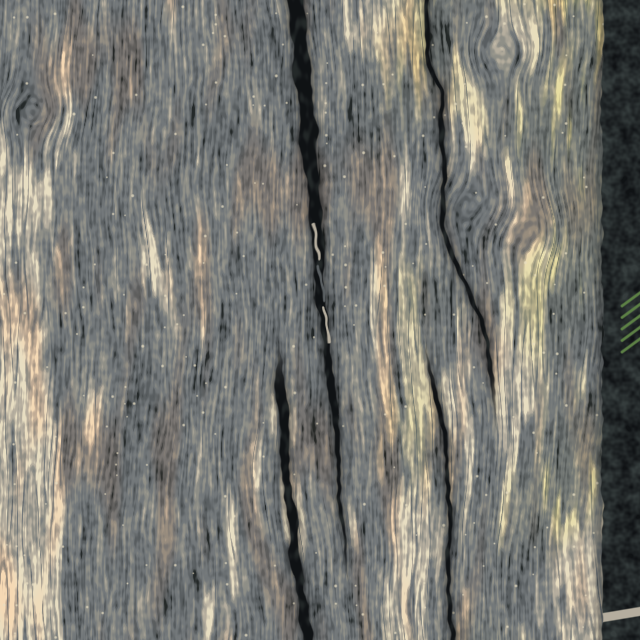
Give the GLSL for this texture, as a Shadertoy shader.

```glsl
const vec3 CRACK_BLACK = vec3(0.06, 0.07, 0.08);
const vec3 SHADOW = vec3(0.14, 0.16, 0.16);
const vec3 SLATE = vec3(0.35, 0.37, 0.38);
const vec3 GREY = vec3(0.45, 0.47, 0.48);
const vec3 ASH = vec3(0.56, 0.56, 0.53);
const vec3 TAN = vec3(0.71, 0.68, 0.62);
const vec3 CREAM = vec3(0.91, 0.87, 0.76);
const vec3 MOSS_TINT = vec3(1.0, 1.0, 0.80);
const vec3 PINK_TINT = vec3(1.06, 0.98, 0.93);
const vec3 LEAF = vec3(0.36, 0.50, 0.27);
const float BOARD_EDGE = 0.941;
const float BASE_TONE = 0.40;
const float EXPOSED_LIFT = 0.44;
const float SPECK_CELLS = 64.0;
const float SPECK_CHANCE = 0.06;
// Knots: centre and radius
const vec3 KNOTS[4] = vec3[4](vec3(0.735, 0.670, 0.055), vec3(0.815, 0.640, 0.060),
                              vec3(0.050, 0.825, 0.045), vec3(0.785, 0.920, 0.040));

vec2 hash2(vec2 p) {
    vec3 q = fract(p.xyx * vec3(0.1031, 0.1030, 0.0973));
    q += dot(q, q.yzx + 33.33);
    return fract((q.xx + q.yz) * q.zy);
}

float corner(vec2 cell, vec2 offset, vec2 f) {
    float angle = 6.2832 * hash2(cell + offset).x;
    return dot(vec2(cos(angle), sin(angle)), f - offset);
}

// Gradient noise, about -0.7 to 0.7
float noise(vec2 p) {
    vec2 i = floor(p), f = p - i;
    vec2 u = f * f * f * (f * (f * 6.0 - 15.0) + 10.0);
    return mix(mix(corner(i, vec2(0, 0), f), corner(i, vec2(1, 0), f), u.x),
               mix(corner(i, vec2(0, 1), f), corner(i, vec2(1, 1), f), u.x), u.y);
}

float segment(vec2 p, vec2 a, vec2 b) {
    vec2 d = b - a;
    return length(p - a - d * clamp(dot(p - a, d) / dot(d, d), 0.0, 1.0));
}

float stroke(float dist, float halfWidth) {
    float soft = 0.6 / iResolution.y + 0.0006;
    return 1.0 - smoothstep(halfWidth - soft, halfWidth + soft, dist);
}

// x: opening, y: soft shade beside it
vec2 crack(vec2 p, float centre, float halfWidth, float present) {
    float wobble = 0.007 * noise(vec2(centre * 9.0, p.y * 13.0)) + 0.004 * noise(p.yy * vec2(47.0, 5.0));
    float d = abs(p.x - centre - wobble);
    float w = halfWidth * present * (1.0 + 0.7 * noise(vec2(p.y * 23.0, centre)));
    return present * vec2(stroke(d, w), exp(-max(d - w, 0.0) / 0.006));
}

vec2 allCracks(vec2 p) {
    float y = p.y, t = 0.5 - y;
    vec2 c = crack(p, 0.462 + 0.09 * (1.0 - y), mix(0.002, 0.013, smoothstep(0.1, 1.0, y)), smoothstep(0.05, 0.2, y));
    c = max(c, crack(p, 0.434 + 0.03 * t + 0.12 * t * t, 0.0065, smoothstep(0.0, 0.12, t)));
    float bend = 0.667 + 0.025 * smoothstep(0.0, 0.08, 0.92 - y) + 0.07 * smoothstep(0.0, 0.21, 0.66 - y)
               + 0.016 * smoothstep(0.0, 0.2, 0.5 - y);
    c = max(c, crack(p, bend, 0.0034, smoothstep(0.3, 0.45, y)));
    float low = 0.664 + 0.035 * smoothstep(0.0, 0.25, t) + 0.014 * max(t - 0.1, 0.0);
    return max(c, crack(p, low, 0.0028, smoothstep(0.0, 0.12, t)));
}

vec3 woodRamp(float t) {
    vec3 c = mix(SHADOW, SLATE, smoothstep(0.0, 0.2, t));
    c = mix(c, GREY, smoothstep(0.2, 0.4, t));
    c = mix(c, ASH, smoothstep(0.4, 0.6, t));
    c = mix(c, TAN, smoothstep(0.6, 0.8, t));
    return mix(c, CREAM, smoothstep(0.8, 1.0, t));
}

vec3 wood(vec2 p) {
    // Grain coordinates spread around each knot
    vec2 g = p;
    float rings = 0.0;
    g.x += 0.035 * noise(p * vec2(3.0, 2.5)) + 0.005 * noise(p * vec2(14.0, 11.0));
    for (int i = 0; i < 4; i++) {
        vec2 d = p - KNOTS[i].xy;
        float r = length(d * vec2(1.0, 1.2)) / KNOTS[i].z;
        float core = exp(-r * r);
        g.x -= 0.8 * d.x * core;
        rings += core * core * sin(17.0 * r + 5.0 * noise(p * 28.0));
    }
    // Bare wood shows through the weathered skin in ragged streaks
    float bias = mix(-0.25, 0.02, smoothstep(0.48, 0.56, p.x)) + 0.22 * smoothstep(0.66, 0.78, p.x)
               + 0.65 * (1.0 - smoothstep(0.05, 0.15, p.x)) * (1.0 - smoothstep(0.65, 0.85, p.y));
    float patches = bias + 1.2 * noise(g * vec2(7.0, 2.2)) + 1.0 * noise(g * vec2(27.0, 4.5) + 7.0)
                  + 0.7 * noise(g * vec2(75.0, 9.0) + 19.0);
    float exposed = smoothstep(0.10, 0.50, patches);
    // Fibres, fine checks and pitted roughness
    float fibres = 0.36 * noise(g * vec2(120.0, 9.0)) + 0.36 * noise(g * vec2(230.0, 26.0))
                 + 0.22 * noise(p * vec2(130.0, 85.0)) + 0.22 * noise(g * vec2(17.0, 7.0) + 31.0);
    float checks = 1.0 - smoothstep(0.0, 0.09, abs(noise(g * vec2(62.0, 4.0) + 43.0)));
    float tone = BASE_TONE + EXPOSED_LIFT * exposed + fibres + 0.1 * rings;
    tone -= checks * (0.08 + 0.24 * exposed);
    vec3 c = woodRamp(tone);
    float moss = smoothstep(0.50, 0.75, p.x) * smoothstep(-0.2, 0.4, noise(p * vec2(5.0, 4.0) + 3.0));
    float pink = smoothstep(0.0, 0.4, noise(g * vec2(24.0, 5.0) + 57.0));
    c *= mix(vec3(1), MOSS_TINT, moss * (0.25 + 0.75 * exposed));
    c *= mix(vec3(1), PINK_TINT, pink);
    // Pale specks
    vec2 cell = floor(p * SPECK_CELLS), rnd = hash2(cell + 91.0);
    float speck = stroke(length(p - (cell + 0.25 + 0.5 * hash2(cell)) / SPECK_CELLS), 0.001 + 0.0012 * rnd.y);
    return mix(c, CREAM, 0.75 * speck * step(rnd.x, SPECK_CHANCE));
}

vec3 soil(vec2 p) {
    float crumbs = 0.5 + 0.6 * noise(p * 28.0) + 0.6 * noise(p * 65.0) + 0.4 * noise(p * 140.0);
    vec3 c = mix(CRACK_BLACK, SHADOW * 1.5, clamp(crumbs, 0.0, 1.0));
    for (int i = 0; i < 5; i++) {
        vec2 root = vec2(0.972, 0.45 + 0.018 * float(i));
        c = mix(c, LEAF, stroke(segment(p, root, root + vec2(0.030, 0.022)), 0.0022));
    }
    return mix(c, TAN, stroke(segment(p, vec2(0.93, 0.033), vec2(1.02, 0.048)), 0.007));
}

void mainImage(out vec4 fragColor, in vec2 fragCoord) {
    vec2 p = fragCoord / iResolution.xy;
    vec2 gap = allCracks(p);
    vec3 c = wood(p) * (1.0 - 0.4 * gap.y);
    vec3 depth = mix(CRACK_BLACK, SHADOW, smoothstep(-0.1, 0.5, noise(p * vec2(90.0, 40.0))));
    c = mix(c, depth, gap.x);
    // Splinters caught in the main crack
    for (int i = 0; i < 3; i++) {
        vec2 top = vec2(0.490 + 0.008 * float(i), 0.65 - 0.065 * float(i));
        float d = segment(p + 0.006 * noise(p * 45.0), top, top + vec2(0.008, -0.055));
        c = mix(c, i == 1 ? SLATE : TAN, stroke(d, 0.0022));
    }
    // Ragged board edge against the soil
    float edge = BOARD_EDGE + 0.008 * noise(vec2(p.y * 9.0, 2.0)) + 0.005 * noise(vec2(p.y * 45.0, 8.0)) - p.x;
    c *= mix(0.75, 1.0, smoothstep(0.0, 0.022, edge));
    c = mix(soil(p), c, smoothstep(-0.0015, 0.0015, edge));
    fragColor = vec4(c, 1.0);
}
```
